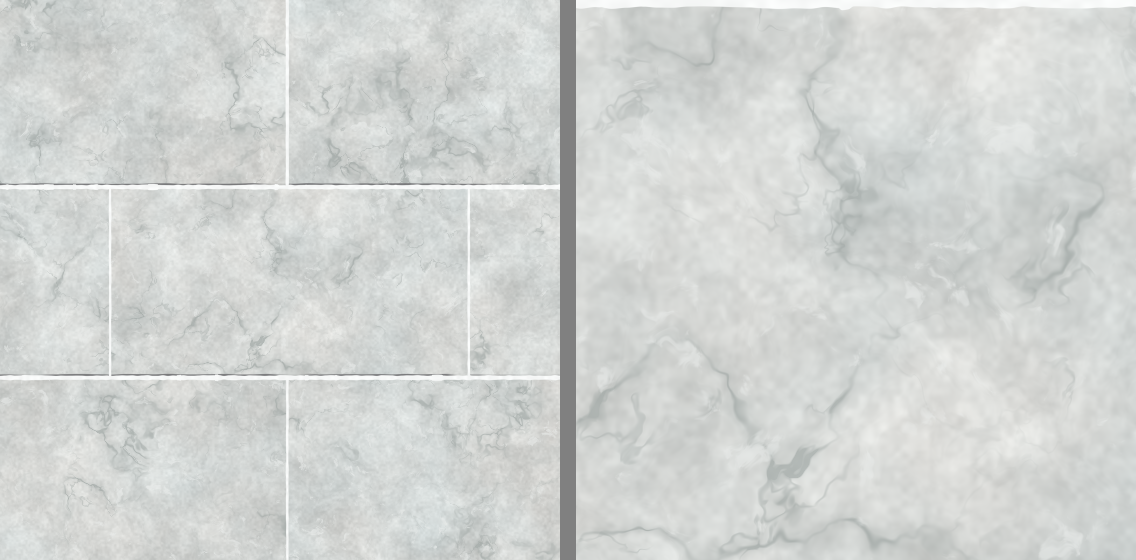
Left, the full canvas; right, a detail of the centre.
Write a Shadertoy shader that draws this texture.

```glsl
// Pale grey marble tiles in running bond with white joints.
// Each tile gets its own offset into warped noise for mottling, short ragged
// veins and grain; a thin dark gap runs broken along the lower tile edges.

const vec2  TILE = vec2(0.6405, 0.3405);      // tile pitch, canvas units
const vec2  ORIGIN = vec2(0.1966, 0.3255);    // lower left joint crossing
const float ROW_SHIFT = 0.3164;               // sideways shift of odd rows
const float BED_HALF = 0.0039;                // half width of level joints
const float HEAD_HALF = 0.0022;               // half width of upright joints
const float GAP_WIDTH = 0.0024;               // dark gap above level joints
const float RAGGED = 0.0016;                  // unevenness of joint edges
const float CLOUD_SCALE = 9.0;
const float MOTTLE_SCALE = 24.0;
const float VEIN_SCALE = 8.0;
const float GRAIN_SCALE = 240.0;
const float CLOUD_DEPTH = 0.13;
const float MOTTLE_DEPTH = 0.17;
const float GRAIN_DEPTH = 0.075;

const vec3 STONE = vec3(0.830, 0.842, 0.834);
const vec3 COOL_TINT = vec3(-0.040, 0.004, 0.022);
const vec3 VEIN = vec3(0.62, 0.65, 0.64);
const vec3 FLECK = vec3(0.92, 0.93, 0.925);
const vec3 GROUT = vec3(0.97, 0.976, 0.974);
const vec3 GAP = vec3(0.42, 0.42, 0.43);

float hash(vec2 p) {
    vec3 q = fract(vec3(p.xyx) * 0.1031);
    q += dot(q, q.yzx + 33.33);
    return fract((q.x + q.y) * q.z);
}

float noise(vec2 p) {
    vec2 i = floor(p), f = fract(p);
    f = f * f * (3.0 - 2.0 * f);
    return mix(mix(hash(i), hash(i + vec2(1, 0)), f.x),
               mix(hash(i + vec2(0, 1)), hash(i + vec2(1, 1)), f.x), f.y);
}

// Layered noise around 0.5; a higher gain gives a rougher field
float fbm(vec2 p, float gain) {
    float sum = 0.0, amp = 1.0, total = 0.0;
    for (int i = 0; i < 5; i++) {
        sum += amp * noise(p);
        total += amp;
        p = mat2(1.6, 1.2, -1.2, 1.6) * p + 17.3;
        amp *= gain;
    }
    return sum / total;
}

// Ragged line along the middle level of a noise field
float vein(vec2 p, float width) {
    return 1.0 - smoothstep(0.0, width, abs(fbm(p, 0.56) - 0.5));
}

vec3 marble(vec2 p) {
    vec2 bend = vec2(fbm(p * 11.0 + 3.1, 0.6), fbm(p * 11.0 + 41.7, 0.6)) - 0.5;
    vec2 w = p + 0.07 * bend;

    // Clouds, blotchy mottling and grain in two sizes
    float cloud = fbm(w * CLOUD_SCALE, 0.5) - 0.5;
    float mottle = fbm(w * MOTTLE_SCALE + 60.0, 0.68) - 0.5;
    float grain = 0.6 * noise(p * GRAIN_SCALE) + 0.4 * noise(p * GRAIN_SCALE * 0.55 + 9.0) - 0.5;
    vec3 col = STONE + CLOUD_DEPTH * cloud + MOTTLE_DEPTH * mottle + GRAIN_DEPTH * grain;
    col += COOL_TINT * (fbm(p * 8.0 + 90.0, 0.55) - 0.5);

    // Veins are cut into short pieces and gather in patches
    float patches = smoothstep(0.40, 0.62, fbm(p * 8.0 + 25.0, 0.5));
    float broken = smoothstep(0.38, 0.62, noise(p * 34.0 + 5.0));
    float lines = vein(w * VEIN_SCALE + 11.0, 0.022);
    float threads = vein(w * VEIN_SCALE * 2.2 + 72.0, 0.030);
    float halo = vein(w * VEIN_SCALE + 11.0, 0.085);
    float veins = lines * (0.12 + 0.36 * patches) * (0.35 + 0.65 * broken)
                + threads * (0.08 + 0.28 * patches) * broken
                + halo * (0.05 + 0.17 * patches);
    col = mix(col, VEIN, min(veins, 0.7));

    // Small pale flecks
    float fleck = smoothstep(0.66, 0.80, fbm(w * 48.0 + 130.0, 0.6));
    return mix(col, FLECK, 0.55 * fleck);
}

// Coverage of a shape with signed distance d, smoothed over one pixel
float cover(float d, float pixel) {
    return 1.0 - smoothstep(-0.7 * pixel, 0.7 * pixel, d);
}

void mainImage(out vec4 fragColor, in vec2 fragCoord) {
    vec2 uv = fragCoord / iResolution.xy;
    float pixel = 1.0 / min(iResolution.x, iResolution.y);

    // Tile index and position inside the tile
    vec2 grid = (uv - ORIGIN) / TILE;
    float row = floor(grid.y);
    grid.x -= mod(row, 2.0) * ROW_SHIFT / TILE.x;
    vec2 id = vec2(floor(grid.x), row);
    vec2 local = fract(grid) * TILE;
    vec2 edge = min(local, TILE - local);

    // Each tile shows a different part of the stone
    vec2 seed = id + 20.0;
    vec2 offset = 7.0 * vec2(hash(seed), hash(seed + 53.0));
    vec3 col = marble(local + offset);

    // Dark gap just above the level joint, with a few breaks
    float bed = floor(grid.y + 0.5) + 10.0;
    float run = noise(vec2(local.x * 6.0 + offset.x * 9.0, bed * 3.0));
    float gapShown = smoothstep(0.12, 0.30, run);
    float gapWidth = GAP_WIDTH * (0.7 + 0.6 * noise(vec2(uv.x * 40.0, bed)));
    col = mix(col, GAP, 0.85 * gapShown * cover(local.y - BED_HALF - gapWidth, pixel));

    // White joints with chipped edges, the upper row's upright slightly wider
    float rough = noise(vec2(uv.x * 110.0, bed * 7.0)) - 0.5;
    float chip = smoothstep(0.82, 0.95, noise(vec2(uv.x * 75.0, bed * 5.0 + 30.0)));
    float bedHalf = BED_HALF + RAGGED * (rough + 0.8 * chip);
    float sideRough = noise(vec2(uv.y * 80.0, id.x * 5.0 + 40.0)) - 0.5;
    float headHalf = HEAD_HALF + 0.0007 * step(0.5, row) + 0.5 * RAGGED * sideRough;
    float joint = max(cover(edge.y - bedHalf, pixel), cover(edge.x - headHalf, pixel));
    vec3 grout = GROUT + 0.04 * (noise(uv * 160.0) - 0.5);
    fragColor = vec4(clamp(mix(col, grout, joint), 0.0, 1.0), 1.0);
}
```
